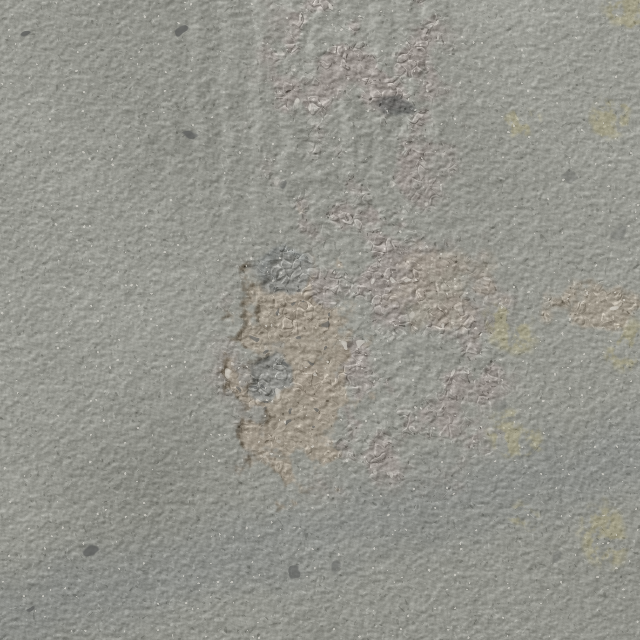
A three.js fragment shader for this texture:

```glsl
varying vec2 vUv;

const vec3 ASPHALT = vec3(0.580, 0.583, 0.555);
const vec3 BLUE_GREY = vec3(0.520, 0.532, 0.525);
const vec3 PINK_GRIT = vec3(0.605, 0.570, 0.552);
const vec3 TAN_SAND = vec3(0.628, 0.592, 0.535);
const vec3 YELLOW_STAIN = vec3(0.640, 0.622, 0.515);
const vec3 TAR = vec3(0.350, 0.355, 0.350);
const vec3 CHALK = vec3(0.840, 0.830, 0.800);

float hash(vec2 p) {
  vec3 q = fract(p.xyx * 0.1031);
  q += dot(q, q.yzx + 33.33);
  return fract((q.x + q.y) * q.z);
}

vec2 hash2(vec2 p) {
  return vec2(hash(p), hash(p + 57.3));
}

float noise(vec2 p) {
  vec2 i = floor(p);
  vec2 f = fract(p);
  f = f * f * (3.0 - 2.0 * f);
  float low = mix(hash(i), hash(i + vec2(1.0, 0.0)), f.x);
  float high = mix(hash(i + vec2(0.0, 1.0)), hash(i + 1.0), f.x);
  return mix(low, high, f.y);
}

float fbm(vec2 p) {
  float sum = 0.0;
  float amp = 0.53;
  for (int i = 0; i < 4; i++) {
    sum += amp * noise(p);
    p = mat2(1.6, 1.2, -1.2, 1.6) * p + 11.7;
    amp *= 0.5;
  }
  return sum;
}

// Slope of a bumpy surface towards the light
float relief(vec2 q) {
  return fbm(q) - fbm(q + vec2(-0.3, 0.5));
}

// Ragged ellipse mask
float blob(vec2 p, vec2 centre, vec2 radius, float ragged, float soft) {
  float d = length((p - centre) / radius) + (fbm(p * 34.0) - 0.5) * ragged;
  return 1.0 - smoothstep(1.0 - soft, 1.0 + soft, d);
}

// One randomly turned fleck in some of the grid cells
float flecks(vec2 p, float cells, float density, float size, float seed) {
  vec2 g = p * cells + seed;
  vec2 id = floor(g);
  vec2 d = fract(g) - 0.5 - (hash2(id) - 0.5) * 0.45;
  float a = 6.2832 * hash(id + 3.7);
  d = mat2(cos(a), sin(a), -sin(a), cos(a)) * d * vec2(1.0, 1.4);
  float r = size * mix(0.5, 1.0, hash(id + 8.1));
  return step(hash(id + 19.4), density) * (1.0 - smoothstep(r * 0.6, r, length(d)));
}

// Isolated angular stones: x is coverage, y the stone's random tone
vec2 stones(vec2 p) {
  vec2 id = floor(p);
  vec2 nearest = vec2(9.0);
  float tone = 0.0;
  for (int y = -1; y <= 1; y++) {
    for (int x = -1; x <= 1; x++) {
      vec2 cell = id + vec2(float(x), float(y));
      float d = length(cell + hash2(cell) - p);
      if (d < nearest.x) {
        nearest = vec2(d, nearest.x);
        tone = hash(cell + 5.9);
      } else {
        nearest.y = min(nearest.y, d);
      }
    }
  }
  float coverage = smoothstep(0.05, 0.28, nearest.y - nearest.x);
  return vec2(coverage * step(0.5, tone), tone * 2.0 - 1.5);
}

float pitMask(vec2 p) {
  return blob(p, vec2(0.462, 0.425), vec2(0.085, 0.155), 1.5, 0.16);
}

void main() {
  vec2 p = vUv;
  vec2 warped = p + 0.010 * (vec2(noise(p * 90.0), noise(p * 90.0 + 31.0)) - 0.5);
  float patches = fbm(p * 20.0 + 4.0);

  // Weathered asphalt with a bluish band across the foot
  vec3 col = ASPHALT + (fbm(p * 4.0) - 0.5) * 0.09 + (p.y - 0.5) * 0.035;
  float band = abs(p.y - 0.04 - p.x * 0.25 + (patches - 0.5) * 0.08);
  col = mix(col, BLUE_GREY, 0.5 * (1.0 - smoothstep(0.0, 0.11, band)));

  // Worn ground, the upper track and its vertical ruts
  float track = blob(p, vec2(0.56, 0.86), vec2(0.14, 0.33), 0.6, 0.3);
  float field = blob(p, vec2(0.58, 0.45), vec2(0.22, 0.20), 0.7, 0.3);
  float worn = max(track, field);
  float ruts = abs(fract(p.x * 22.0 + noise(p * 14.0) * 0.5) - 0.5) * 2.0;
  float rutArea = smoothstep(0.55, 0.85, p.y) * smoothstep(0.18, 0.35, p.x)
    * (1.0 - smoothstep(0.66, 0.74, p.x));
  col += (smoothstep(0.45, 0.9, ruts) - 0.4) * rutArea * 0.10 * noise(p * vec2(60.0, 80.0));
  col = mix(col, PINK_GRIT, worn * smoothstep(0.42, 0.64, patches) * 0.7);

  // Yellow stains and sandy scabs down the right side
  float rightSide = smoothstep(0.68, 0.76, p.x);
  float stain = flecks(warped, 6.5, 0.42, 0.42, 2.3) * rightSide;
  col = mix(col, YELLOW_STAIN, stain * smoothstep(0.35, 0.60, fbm(p * 60.0)) * 0.75);
  float scab = blob(p, vec2(0.94, 0.52), vec2(0.07, 0.035), 1.6, 0.3);
  scab = max(scab, blob(p, vec2(0.69, 0.55), vec2(0.07, 0.055), 2.0, 0.4) * 0.7);
  col = mix(col, TAN_SAND, scab * 0.75);

  // Sandy pit, with lumps of asphalt left in it and a shaded left lip
  float pit = pitMask(p);
  float lip = max(pit - pitMask(p - vec2(0.006, -0.003)), 0.0);
  float lumps = max(blob(p, vec2(0.420, 0.415), vec2(0.034, 0.040), 1.4, 0.2),
    blob(p, vec2(0.445, 0.580), vec2(0.042, 0.035), 1.2, 0.2));
  col = mix(col, TAN_SAND, pit * 0.85);
  col = mix(col, BLUE_GREY, lumps * 0.75);
  col -= lip * 0.22 * (1.0 - smoothstep(0.40, 0.48, p.x));

  // Loose stones, lit on one side and shaded on the other
  float broken = max(max(worn * smoothstep(0.36, 0.56, patches), pit * 0.55), max(scab, lumps));
  vec2 stone = stones(warped * 72.0);
  float stoneEdge = stone.x - stones(warped * 72.0 + vec2(-0.12, 0.20)).x;
  col += broken * (stone.x * stone.y * 0.09 + stoneEdge * 0.10);
  float hole = blob(p, vec2(0.615, 0.835), vec2(0.028, 0.014), 1.5, 0.3);
  col = mix(col, TAR, hole * 0.65);

  // Surface grain of fine grit and short chipped dashes
  col += relief(p * vec2(125.0, 165.0)) * mix(0.21, 0.30, broken);
  col += relief(p * vec2(48.0, 62.0)) * mix(0.05, 0.14, worn);
  col += (noise(p * 240.0) - 0.5) * 0.06;
  col -= flecks(warped, 95.0, 0.20, 0.34, 41.0) * mix(0.07, 0.13, broken);
  col += flecks(warped, 110.0, 0.20, 0.34, 53.0) * mix(0.06, 0.10, broken);

  // Tar drops, pit crumbs and pale chips
  float leftSide = 1.0 - smoothstep(0.35, 0.65, p.x);
  float drops = flecks(warped, 12.0, 0.16, 0.20, 7.0) * mix(0.3, 0.75, leftSide);
  col = mix(col, TAR, drops * (1.0 - broken));
  col = mix(col, TAR, flecks(warped, 52.0, 0.22, 0.34, 13.0) * pit * 0.6);
  col = mix(col, CHALK, flecks(p, 95.0, 0.06, 0.28, 21.0) * 0.7);
  col = mix(col, CHALK, flecks(warped, 40.0, 0.12, 0.30, 29.0) * broken * 0.65);

  gl_FragColor = vec4(clamp(col, 0.0, 1.0), 1.0);
}
```
